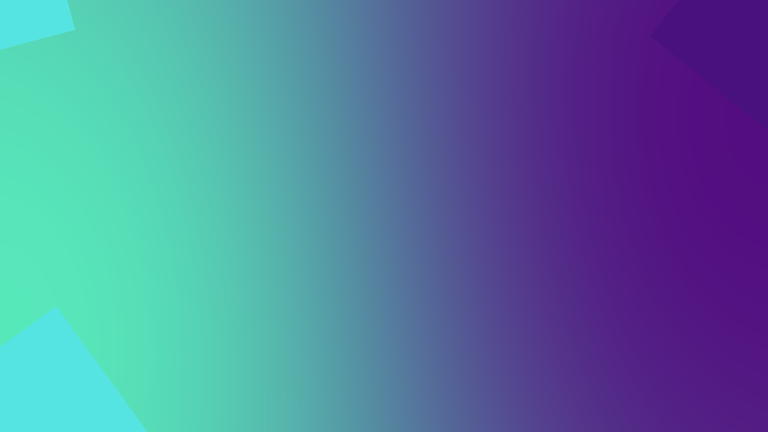
This background is drawn by a Shadertoy shader. Its source:

```glsl
const vec3 MINT   = vec3(0.340, 0.910, 0.730);
const vec3 PURPLE = vec3(0.325, 0.050, 0.502);
const vec3 CYAN   = vec3(0.337, 0.894, 0.886);
const vec3 INDIGO = vec3(0.282, 0.067, 0.490);

// Squared distance with the vertical axis softened
float stretchedDistance(vec2 p, vec2 pole, float verticalScale) {
    vec2 d = (p - pole) * vec2(1.0, verticalScale);
    return dot(d, d);
}

// Blend of two colours, weighted by nearness to their poles
vec3 poleGradient(vec2 p, vec2 poleA, vec2 poleB, vec3 colorA, vec3 colorB) {
    float a = stretchedDistance(p, poleA, 0.68);
    float b = stretchedDistance(p, poleB, 0.68);
    return mix(colorA, colorB, a / (a + b));
}

// Coverage of a right-angled corner; angle is the direction of its first side
float cornerMask(vec2 p, vec2 corner, float angle, float pixel) {
    vec2 side = vec2(cos(angle), sin(angle));
    vec2 q = p - corner;
    float inside = min(dot(q, side), dot(q, vec2(-side.y, side.x)));
    return smoothstep(-0.5 * pixel, 0.5 * pixel, inside);
}

void mainImage(out vec4 fragColor, in vec2 fragCoord) {
    vec2 p = fragCoord / iResolution.y;
    float pixel = 1.0 / iResolution.y;
    float width = iResolution.x / iResolution.y;

    // Backdrop
    vec3 color = poleGradient(p, vec2(0.0, 0.213), vec2(width, 0.722), MINT, PURPLE);

    // Tilted squares reaching in from the borders
    color = mix(color, CYAN, cornerMask(p, vec2(0.174, 0.931), 1.831, pixel));
    color = mix(color, CYAN, cornerMask(p, vec2(0.130, 0.291), -2.513, pixel));
    color = mix(color, INDIGO, cornerMask(p, vec2(width - 0.273, 0.917), -0.675, pixel));

    fragColor = vec4(color, 1.0);
}
```
